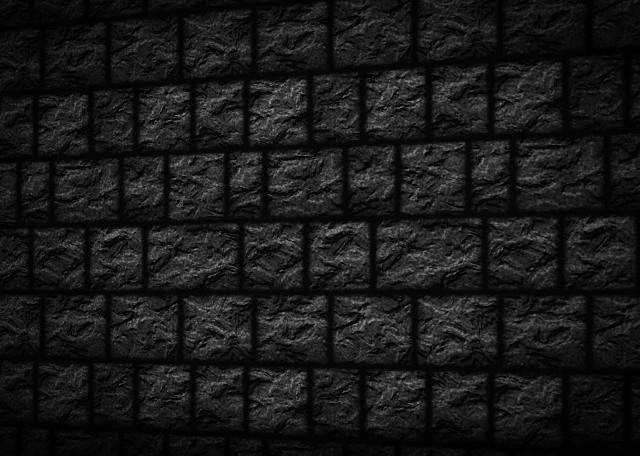
Reproduce this texture procedurally as a Shadertoy shader.

```glsl
const float TILE_ASPECT = 3.05;      // tile width measured in course heights
const vec3 MORTAR = vec3(0.024);
const vec3 STONE = vec3(0.158);

// Left edges of the stones in each of the four courses of a tile.
// Three-stone courses close with the first edge of the next tile.
const vec4 COURSE_JOINTS[4] = vec4[4](
    vec4(0.220, 0.545, 0.888, 1.220),
    vec4(0.184, 0.461, 0.678, 0.944),
    vec4(0.098, 0.267, 0.608, 0.823),
    vec4(0.161, 0.443, 0.722, 1.161));

vec2 hash22(vec2 p) {
    vec3 q = fract(p.xyx * vec3(0.1031, 0.1030, 0.0973));
    q += dot(q, q.yzx + 33.33);
    return fract((q.xx + q.yz) * q.zy);
}

float gradientDot(vec2 cell, vec2 offset) {
    float angle = 6.2832 * hash22(cell).x;
    return dot(vec2(cos(angle), sin(angle)), offset);
}

float gradientNoise(vec2 p) {
    vec2 i = floor(p), f = p - i;
    vec2 w = f * f * f * (f * (f * 6.0 - 15.0) + 10.0);
    vec2 e = vec2(1.0, 0.0);
    float a = mix(gradientDot(i, f), gradientDot(i + e.xy, f - e.xy), w.x);
    float b = mix(gradientDot(i + e.yx, f - e.yx), gradientDot(i + e.xx, f - e.xx), w.x);
    return mix(a, b, w.y);
}

float fbm(vec2 p, int octaves) {
    float sum = 0.0, amplitude = 0.5;
    for (int i = 0; i < octaves; i++) {
        sum += amplitude * gradientNoise(p);
        p = mat2(1.6, 1.2, -1.2, 1.6) * p + 7.3;
        amplitude *= 0.5;
    }
    return sum;
}

// Split rock face: rough relief broken by sharp ledges
float rockHeight(vec2 p) {
    vec2 warp = vec2(gradientNoise(p * 3.0), gradientNoise(p * 3.0 + 17.0));
    float relief = fbm((p + 0.14 * warp) * vec2(2.0, 2.6), 5);
    float ledge = smoothstep(-0.05, 0.05, relief)
                + smoothstep(0.13, 0.21, relief)
                - smoothstep(0.13, 0.21, -relief);
    return 0.34 * relief + 0.075 * ledge;
}

// Slope towards a light; positive where the surface faces it
float slopeLight(vec2 p, vec2 direction, float stepSize) {
    return (rockHeight(p) - rockHeight(p + direction * stepSize)) / stepSize;
}

// Returns left edge, right edge and index of the stone holding x
vec3 findStone(float x, vec4 joints) {
    vec3 stone = vec3(joints.x, joints.x + 1.0, 0.0);
    for (int i = 1; i < 4; i++) {
        if (x >= joints[i]) stone.xz = vec2(joints[i], float(i));
        else stone.y = min(stone.y, joints[i]);
    }
    return stone;
}

// Distance from a point inside a rounded box to its outline
float insetDistance(vec2 p, vec2 size, float radius) {
    vec2 q = abs(p - 0.5 * size) - 0.5 * size + radius;
    return radius - length(max(q, 0.0)) - min(max(q.x, q.y), 0.0);
}

float vignette(vec2 uv) {
    float edge = smoothstep(0.4, 1.42, length(uv * 2.0 - 1.0));
    return mix(1.08, 0.22, edge) * mix(0.45, 1.0, smoothstep(0.0, 0.1, uv.y));
}

void mainImage(out vec4 fragColor, in vec2 fragCoord) {
    vec2 uv = fragCoord / iResolution.xy;

    // Wall seen at a slant: courses widen to the right
    float nearness = 1.0 + 0.23 * uv.x;
    vec2 wall = vec2(3.349 * uv.x, 6.93 * (0.3585 - uv.y)) / nearness;
    wall.y += 0.012 * gradientNoise(wall * vec2(9.0, 2.0));

    // Stone lookup in the repeating tile
    float course = mod(floor(wall.y), 4.0);
    vec4 joints = COURSE_JOINTS[int(course)];
    float x = joints.x + fract(wall.x - joints.x);
    vec3 stone = findStone(x, joints);
    vec2 local = vec2((x - stone.x) * TILE_ASPECT, fract(wall.y));
    vec2 size = vec2((stone.y - stone.x) * TILE_ASPECT, 1.0);
    vec2 seed = hash22(vec2(stone.z, course) + 3.7);
    vec2 p = local + floor(seed * 60.0);

    // Relief lit from above, with pitted grain
    float light = slopeLight(p, vec2(-0.35, -0.94), 0.022);
    float grain = gradientNoise(p * 27.0) + 0.8 * gradientNoise(p * 43.0 + 5.0);
    float tone = mix(0.82, 1.16, seed.y) * (1.0 + 0.5 * fbm(p * 1.7 + 9.0, 2));
    tone *= clamp(1.0 + 0.52 * light, 0.08, 2.1);
    tone *= max(1.0 + 0.75 * grain, 0.15);
    tone *= mix(1.05, 0.6, smoothstep(0.6, 1.0, local.y));

    // Chipped borders and recessed mortar
    float border = insetDistance(local, size, 0.07) + 0.035 * fbm(p * 8.0, 3);
    float face = smoothstep(0.012, 0.075, border);
    tone *= mix(0.7, 1.0, smoothstep(0.04, 0.16, border));

    vec3 mortar = MORTAR * (1.0 + 0.5 * grain);
    vec3 color = mix(mortar, STONE * tone + 0.012, face) * vignette(uv);
    fragColor = vec4(color, 1.0);
}
```
